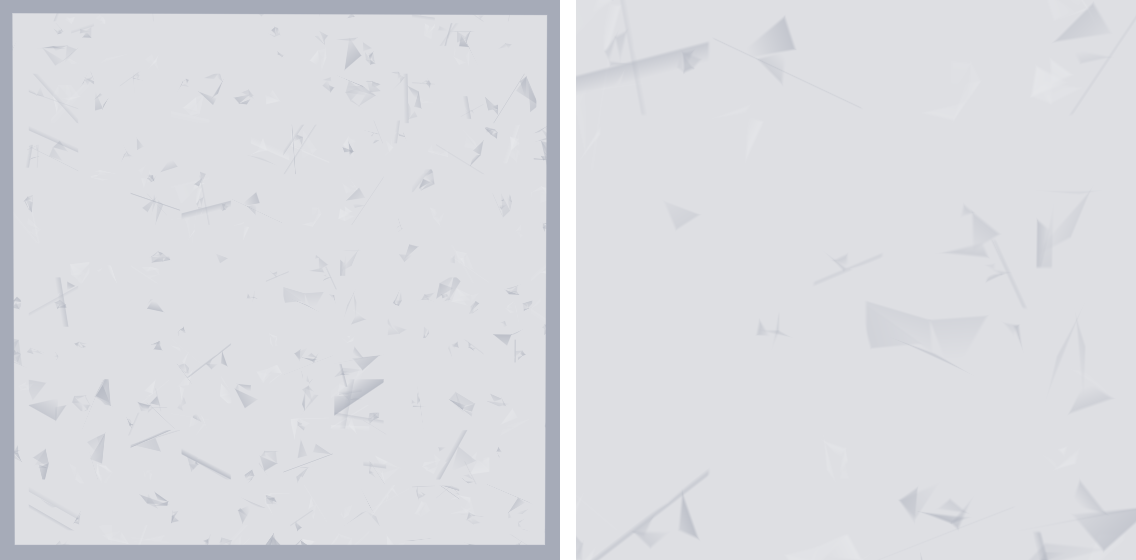
Left, the full canvas; right, a detail of the centre.
Give the GLSL for this texture, as a Shadertoy shader.

```glsl
// Pale sheet on a blue-grey frame, scattered with faint folded shards.
// Each grid cell may hold a ragged star whose edges cast fading triangular
// shadows; cell borders cut them straight. Three grids vary size and tone.

const vec3 PAPER  = vec3(0.870, 0.874, 0.890);
const vec3 FRAME  = vec3(0.650, 0.670, 0.723);
const vec3 SHADOW = vec3(0.640, 0.660, 0.710);
const vec3 GLINT  = vec3(0.915, 0.920, 0.930);

const float SOFT = 0.0014;          // half width of smoothed edges
const float LARGE_CELLS = 11.0;     // cells across the canvas per layer
const float SMALL_CELLS = 23.0;
const float GLINT_CELLS = 14.0;
const float LARGE_SHARE = 0.62;     // share of cells that hold a star
const float SMALL_SHARE = 0.17;
const float GLINT_SHARE = 0.36;
const float LARGE_STRENGTH = 0.62;  // strongest tone of one shard
const float SMALL_STRENGTH = 0.55;
const float GLINT_STRENGTH = 0.60;
const int   STAR_POINTS = 6;
const float TAU = 6.28318;

// Three random values from a cell and a seed
vec3 hash3(vec2 cell, float seed) {
    vec3 p = fract(vec3(cell, seed) * vec3(0.1031, 0.1030, 0.0973) + 0.137);
    p += dot(p, p.yxz + 33.33);
    return fract((p.xxy + p.yzz) * p.zyx);
}

// Signed distance from p to the line through a and b
float lineDistance(vec2 p, vec2 a, vec2 b) {
    vec2 along = b - a;
    return dot(p - a, vec2(-along.y, along.x)) / max(length(along), 1e-5);
}

// Triangle that is darkest along edge ab and fades towards its tip
float shard(vec2 p, vec2 a, vec2 b, vec2 tip, float reach) {
    float side = lineDistance(tip, a, b) < 0.0 ? -1.0 : 1.0;
    float depth = side * lineDistance(p, a, b);
    float inside = min(depth, side * min(lineDistance(p, b, tip), lineDistance(p, tip, a)));
    float height = max(side * lineDistance(tip, a, b), 0.002);
    float fade = clamp(1.0 - depth / (height * reach), 0.0, 1.0);
    return smoothstep(-SOFT, SOFT, inside) * fade;
}

// Corner i of a ragged star, relative to its centre
vec2 starCorner(vec2 cell, float seed, int i, float radius) {
    int k = i % STAR_POINTS;
    vec3 h = hash3(cell, seed + 10.0 + float(k));
    float angle = TAU * (float(k) + 0.9 * h.x) / float(STAR_POINTS);
    return radius * mix(0.25, 1.0, h.y) * vec2(cos(angle), sin(angle));
}

// Coverage of one layer of scattered stars
float shardLayer(vec2 uv, float cells, float share, float strength, float seed) {
    vec2 grid = uv * cells + hash3(vec2(seed), 3.0).xy;
    vec2 cell = floor(grid);
    vec3 place = hash3(cell, seed);
    vec3 form = hash3(cell, seed + 1.0);
    if (place.z > share) return 0.0;

    // Position within the cell, turned and stretched about a random centre
    vec2 local = (fract(grid) - mix(vec2(0.25), vec2(0.75), place.xy)) / cells;
    float turn = TAU * form.x;
    vec2 p = mat2(cos(turn), -sin(turn), sin(turn), cos(turn)) * local;
    p.y *= mix(1.0, 1.8, form.y);
    float radius = mix(0.22, 0.60, form.z) / cells;

    // Shards along some of the star's edges
    float clear = 1.0;
    for (int i = 0; i < STAR_POINTS; i++) {
        vec3 h = hash3(cell, seed + 30.0 + float(i));
        vec3 g = hash3(cell, seed + 50.0 + float(i));
        if (h.x > 0.62) continue;
        vec2 a = starCorner(cell, seed, i, radius);
        vec2 b = starCorner(cell, seed, i + 1, radius);
        vec2 tip = (g.xy - 0.5) * radius * 1.1;
        float tone = strength * mix(0.30, 1.0, h.y * h.y);
        clear *= 1.0 - tone * shard(p, a, b, tip, mix(0.6, 1.9, h.z));
    }

    // Straight cuts at the cell borders
    vec2 border = (0.5 - abs(fract(grid) - 0.5)) / cells;
    return (1.0 - clear) * smoothstep(0.0, 2.0 * SOFT, min(border.x, border.y));
}

// Slightly skewed sheet inside the frame
float sheetMask(vec2 uv) {
    float left   = uv.x - mix(0.0265, 0.0220, uv.y);
    float right  = mix(0.9730, 0.9770, uv.y) - uv.x;
    float bottom = uv.y - 0.0270;
    float top    = mix(0.9765, 0.9730, uv.x) - uv.y;
    return smoothstep(-SOFT, SOFT, min(min(left, right), min(bottom, top)));
}

void mainImage(out vec4 fragColor, in vec2 fragCoord) {
    vec2 uv = fragCoord / iResolution.xy;

    float glint = shardLayer(uv, GLINT_CELLS, GLINT_SHARE, GLINT_STRENGTH, 211.0);
    float large = shardLayer(uv, LARGE_CELLS, LARGE_SHARE, LARGE_STRENGTH, 17.0);
    float small = shardLayer(uv, SMALL_CELLS, SMALL_SHARE, SMALL_STRENGTH, 113.0);

    vec3 color = mix(PAPER, GLINT, glint);
    color = mix(color, SHADOW, 1.0 - (1.0 - large) * (1.0 - small));
    color = mix(FRAME, color, sheetMask(uv));
    fragColor = vec4(color, 1.0);
}
```
